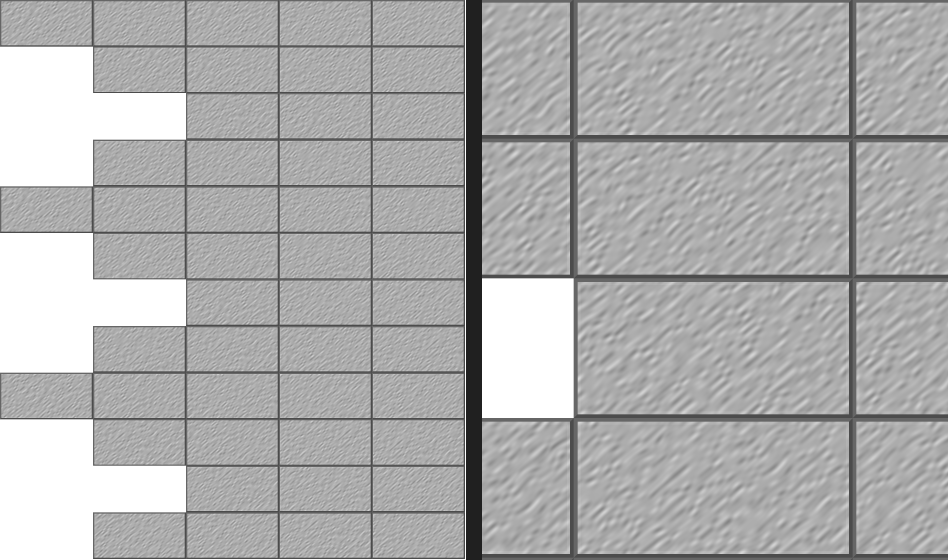
Left: the whole. Right: its middle third, enlarged.
Reproduce this pattern procedurally as a Shadertoy shader.

```glsl
// Grey stone blocks in a five by twelve grid whose left side steps in and out.
// Each block has a lit and a shaded rim and a fine diagonal grain, made by
// embossing stretched value noise; a small sample grid smooths every edge.

const float COLUMNS = 5.0;
const float ROWS = 12.0;
const vec2 BLOCK = vec2(0.16602, 0.08317);   // block size, in canvas heights
const float RIM = 0.0022;                    // width of each rim line
const float LIP = 0.0018;                    // width of the pale inner bevel
const float STEP_PERIOD = 4.0;               // rows per zigzag of the left side
const float GRAIN_ANGLE = 0.70;
const vec2 GRAIN_SCALE = vec2(170.0, 390.0); // along and across the strokes
const float GRAIN_SHIFT = 0.8;
const float GRAIN_WARP = 0.8;
const float GRAIN_GAIN = 0.17;
const float LIP_GAIN = 0.03;
const vec3 PAPER = vec3(1.0);
const vec3 STONE = vec3(0.672);
const vec3 RIM_LIT = vec3(0.40);
const vec3 RIM_SHADE = vec3(0.30);
const int SAMPLES = 3;

float hash(vec2 p) {
    return fract(sin(dot(p, vec2(127.1, 311.7))) * 43758.5453);
}

float noise(vec2 p) {
    vec2 i = floor(p);
    vec2 f = fract(p);
    f = f * f * (3.0 - 2.0 * f);
    float low = mix(hash(i), hash(i + vec2(1.0, 0.0)), f.x);
    float high = mix(hash(i + vec2(0.0, 1.0)), hash(i + vec2(1.0, 1.0)), f.x);
    return mix(low, high, f.y);
}

// Relief lit from the upper left, positive on bright slopes.
float grain(vec2 p, vec2 seed) {
    float c = cos(GRAIN_ANGLE);
    float s = sin(GRAIN_ANGLE);
    vec2 q = vec2(c * p.x + s * p.y, c * p.y - s * p.x) * GRAIN_SCALE;
    q += seed;
    q.y += GRAIN_WARP * noise(q * vec2(0.5, 0.2));
    return noise(q) - noise(q + vec2(0.0, GRAIN_SHIFT));
}

vec3 wall(vec2 p) {
    // Cells count from the upper left corner.
    vec2 cell = floor(p / BLOCK);
    vec2 local = p - cell * BLOCK;
    float missing = 0.5 * STEP_PERIOD
        - abs(mod(cell.y, STEP_PERIOD) - 0.5 * STEP_PERIOD);
    if (cell.x < missing || cell.x >= COLUMNS || cell.y < 0.0 || cell.y >= ROWS) {
        return PAPER;
    }

    // Rim lines meet in mitred corners.
    vec2 rest = BLOCK - local;
    float litEdge = min(local.x, local.y);
    float shadeEdge = min(rest.x, rest.y);
    float edge = min(litEdge, shadeEdge);
    if (edge < RIM) {
        return litEdge < shadeEdge ? RIM_LIT : RIM_SHADE;
    }

    // Stone face with its own grain and a pale bevel.
    vec2 seed = 40.0 * vec2(hash(cell + 3.0), hash(cell + 17.0));
    float relief = grain(vec2(local.x, -local.y), seed);
    float lip = 1.0 - step(RIM + LIP, edge);
    return STONE + GRAIN_GAIN * relief + LIP_GAIN * lip;
}

void mainImage(out vec4 fragColor, in vec2 fragCoord) {
    vec3 sum = vec3(0.0);
    for (int j = 0; j < SAMPLES; j++) {
        for (int i = 0; i < SAMPLES; i++) {
            vec2 offset = (vec2(i, j) + 0.5) / float(SAMPLES) - 0.5;
            vec2 p = (fragCoord + offset) / iResolution.y;
            sum += wall(vec2(p.x, 1.0 - p.y));
        }
    }
    fragColor = vec4(sum / float(SAMPLES * SAMPLES), 1.0);
}
```
